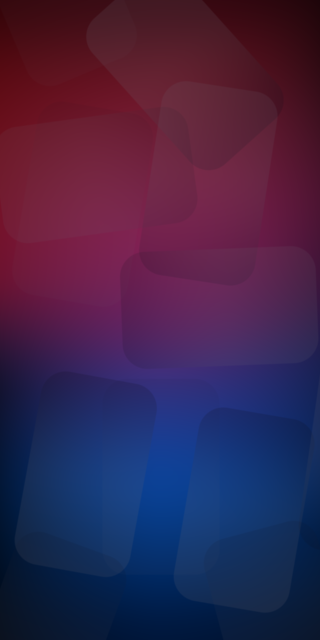
Give the GLSL for this background, as a Shadertoy shader.

```glsl
const vec2 CANVAS = vec2(1.0, 2.0);
const vec2 CARD_HALF = vec2(0.183, 0.306);
const float CARD_RADIUS = 0.078;
const vec3 CARD_LIGHT = vec3(0.42, 0.40, 0.45);
const vec3 CARD_DARK = vec3(0.03, 0.03, 0.08);
const vec3 LEFT_TINT = vec3(1.0, 0.62, 0.60);
const float STOP_GAP = 0.25;
const float STOP_BLUR = 0.14;
const int STOPS = 9;
const int CARDS = 12;

// Vertical colour stops, bottom to top
const vec3 RAMP[STOPS] = vec3[STOPS](
    vec3(0.00, 0.07, 0.19), vec3(0.00, 0.18, 0.43), vec3(0.01, 0.27, 0.64),
    vec3(0.16, 0.21, 0.54), vec3(0.42, 0.13, 0.37), vec3(0.52, 0.13, 0.33),
    vec3(0.49, 0.13, 0.25), vec3(0.42, 0.08, 0.14), vec3(0.18, 0.02, 0.05));

// Card centre and angle; the local top is the dark end
const vec3 CARD[CARDS] = vec3[CARDS](
    vec3(0.164, 2.060, 0.40), vec3(0.258, 1.362, -0.17),
    vec3(0.578, 1.786, -2.41), vec3(0.299, 1.453, -1.435),
    vec3(0.651, 1.427, 2.99), vec3(0.685, 1.039, 1.61),
    vec3(0.503, 0.510, 0.00), vec3(0.268, 0.518, -0.18),
    vec3(0.763, 0.406, -0.17), vec3(0.875, 0.047, 0.26),
    vec3(0.140, 0.010, -0.35), vec3(1.148, 0.570, 3.00));
const float OPACITY[CARDS] = float[CARDS](
    0.05, 0.05, 0.18, 0.11, 0.15, 0.14, 0.05, 0.17, 0.17, 0.10, 0.10, 0.14);

float roundedBox(vec2 p, vec2 halfSize, float radius) {
    vec2 q = abs(p) - halfSize + radius;
    return length(max(q, 0.0)) + min(max(q.x, q.y), 0.0) - radius;
}

vec3 verticalRamp(float height) {
    vec3 sum = vec3(0.0);
    float total = 0.0;
    for (int i = 0; i < STOPS; i++) {
        float d = (height - float(i) * STOP_GAP) / STOP_BLUR;
        float weight = exp(-0.5 * d * d);
        sum += RAMP[i] * weight;
        total += weight;
    }
    return sum / total;
}

vec3 backdrop(vec2 p) {
    float leftness = pow(clamp(1.0 - 2.0 * p.x, 0.0, 1.0), 1.6);
    float rightness = pow(clamp(2.0 * p.x - 1.0, 0.0, 1.0), 1.8);
    float warm = smoothstep(0.75, 1.15, p.y);

    // Blue climbs along the right side
    float bend = 0.12 * rightness * smoothstep(0.5, 0.9, p.y);
    vec3 color = verticalRamp(p.y - bend);
    color *= mix(vec3(1.0), LEFT_TINT, leftness * warm);

    // Side shadows
    float leftShade = mix(0.64, 0.10, warm);
    float rightShade = 0.40 + 0.22 * smoothstep(1.3, 2.0, p.y);
    return color * (1.0 - leftShade * leftness - rightShade * rightness);
}

void mainImage(out vec4 fragColor, in vec2 fragCoord) {
    vec2 p = fragCoord / iResolution.xy * CANVAS;
    float pixel = CANVAS.y / iResolution.y;
    vec3 color = backdrop(p);

    // Translucent cards, each shaded along its length
    for (int i = 0; i < CARDS; i++) {
        float c = cos(CARD[i].z);
        float s = sin(CARD[i].z);
        vec2 d = p - CARD[i].xy;
        vec2 local = vec2(c * d.x + s * d.y, c * d.y - s * d.x);
        float dist = roundedBox(local, CARD_HALF, CARD_RADIUS);
        float mask = 1.0 - smoothstep(-pixel, pixel, dist);
        float shade = smoothstep(-0.2, 1.1, local.y / CARD_HALF.y);
        vec3 tone = mix(CARD_LIGHT, CARD_DARK, shade);
        color = mix(color, tone, mask * OPACITY[i]);
    }
    fragColor = vec4(color, 1.0);
}
```
